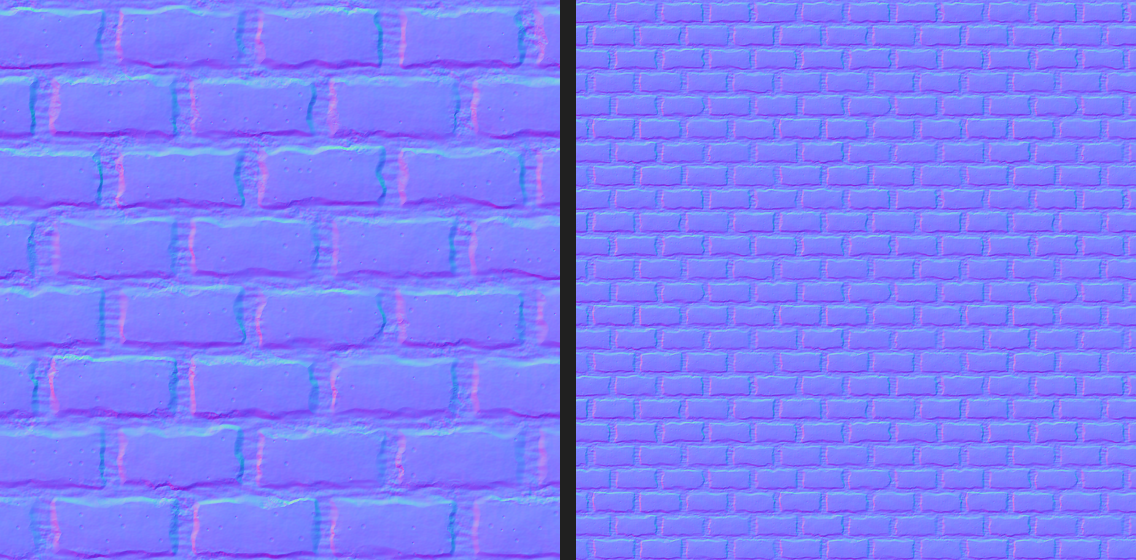
Left, the tile; right, the same tile 3 across and 3 down.
Give the GLSL for this texture map, as a three.js fragment shader.

```glsl
// Tangent-space normal map of a worn, painted brick wall in running bond.
varying vec2 vUv;

#define GRID vec2(4.0, 8.0)          // bricks across, courses up
#define BOND vec2(0.32, 0.79)        // joint offset of even and odd courses
#define COURSE_SHIFT 0.005           // drop of the bed joints
#define JOINT vec2(0.011, 0.007)     // narrowest mortar widths
#define CORNER 0.014                 // brick corner radius
#define BEVEL 0.015                  // mean width of the rounded edge
#define RELIEF 0.0072                // brick height above the mortar
#define PILLOW vec2(0.0032, 0.0037)  // bulge of the face
#define WOBBLE 0.006                 // unevenness of the outlines
#define WEAR 0.011                   // depth of the ragged edge
#define GRAIN vec2(0.0003, 0.0022)   // roughness of faces and of worn edges
#define PIT_DEPTH 0.0006

vec2 hash2(vec2 p) {
  p = vec2(dot(p, vec2(127.1, 311.7)), dot(p, vec2(269.5, 183.3)));
  return fract(sin(p) * 43758.5);
}

// Gradient noise on the unit square that wraps after freq cells.
float noise(vec2 uv, vec2 freq) {
  vec2 p = uv * freq, i = floor(p), f = p - i;
  vec2 s = f * f * f * (f * (f * 6.0 - 15.0) + 10.0);
  vec4 corner;
  for (int k = 0; k < 4; k++) {
    vec2 o = vec2(mod(float(k), 2.0), floor(float(k) * 0.5));
    float a = 6.28318 * hash2(mod(i + o, freq) + freq * 0.37).x;
    float g = dot(vec2(cos(a), sin(a)), f - o);
    if (k == 0) corner.x = g;
    else if (k == 1) corner.y = g;
    else if (k == 2) corner.z = g;
    else corner.w = g;
  }
  return mix(mix(corner.x, corner.y, s.x), mix(corner.z, corner.w, s.x), s.y);
}

float fbm(vec2 uv, vec2 freq) {
  float sum = 0.0, amp = 1.0;
  for (int k = 0; k < 3; k++) {
    sum += amp * noise(uv, freq);
    freq *= 2.0;
    amp *= 0.52;
  }
  return sum;
}

float roundedBox(vec2 p, vec2 halfSize, float r) {
  vec2 q = abs(p) - halfSize + r;
  return length(max(q, 0.0)) + min(max(q.x, q.y), 0.0) - r;
}

// Sparse round dents, one per chosen cell.
float pits(vec2 uv) {
  vec2 p = uv * 44.0, cell = floor(p);
  vec2 rnd = hash2(mod(cell, 44.0) + 7.3);
  float radius = 0.1 + 0.15 * rnd.x;
  float dist = length(p - cell - 0.3 - 0.4 * rnd.yx);
  return step(0.8, hash2(mod(cell, 44.0) + 3.1).y) * (1.0 - smoothstep(0.2 * radius, radius, dist));
}

float height(vec2 uv) {
  // Bent coordinates, then the brick cell
  vec2 bent = uv + WOBBLE * vec2(noise(uv, vec2(9.0, 17.0)), noise(uv, vec2(11.0, 13.0)));
  vec2 q = (bent + vec2(0.0, COURSE_SHIFT)) * GRID;
  float odd = mod(floor(q.y), 2.0);
  q.x -= mix(BOND.x, BOND.y, odd);
  vec2 id = mod(floor(q), GRID);
  vec2 rnd = hash2(id + 1.7), rnd2 = hash2(id + 21.3);

  // Brick outline with its own size and position
  vec2 local = (fract(q) - 0.5) / GRID - (rnd - 0.5) * vec2(0.007, 0.002);
  vec2 halfSize = 0.5 / GRID - 0.5 * JOINT - rnd2 * vec2(0.004, 0.001);
  float d = roundedBox(local, halfSize, CORNER);

  // Edges eaten away unevenly, deepest in worn patches
  float grain = fbm(uv, vec2(52.0, 60.0));
  float worn = smoothstep(-0.1, 0.4, noise(uv, vec2(12.0, 16.0)));
  float lumps = noise(uv, vec2(26.0, 34.0));
  float eaten = WEAR * max(0.0, 0.22 + 0.7 * lumps + (0.25 + 0.5 * worn) * grain);
  float bevel = BEVEL * (1.0 + 1.1 * noise(uv, vec2(14.0, 21.0)));
  float body = 1.0 - smoothstep(-bevel, 0.0, d + eaten);

  // Bulging face with a slight tilt and broad waves
  vec2 f = clamp(local / halfSize, -1.0, 1.0);
  vec2 f2 = f * f;
  float face = RELIEF * (0.85 + 0.3 * rnd.y) - dot(PILLOW, vec2(f2.x * f2.x, f2.y));
  face += dot(f, (rnd2 - 0.5) * vec2(0.002, 0.001));
  face += 0.0013 * noise(uv, vec2(17.0, 21.0));
  float h = body * (face - PIT_DEPTH * pits(uv));

  // Grain and mortar ledges gather along the joints
  float nearEdge = smoothstep(-0.028, -0.004, d);
  float crumble = nearEdge * (0.2 + 0.8 * worn);
  h += grain * mix(GRAIN.x, GRAIN.y, crumble);
  h += 0.0016 * nearEdge * noise(uv, vec2(28.0, 92.0));

  // Faint brush marks
  return h + 0.00016 * noise(uv, vec2(110.0, 22.0));
}

void main() {
  vec2 e = vec2(0.001, 0.0);
  float dx = height(vUv + e.xy) - height(vUv - e.xy);
  float dy = height(vUv + e.yx) - height(vUv - e.yx);
  // Red rises to the right, green falls upward
  vec3 normal = normalize(vec3(vec2(dx, -dy) / (2.0 * e.x), 1.0));
  gl_FragColor = vec4(0.5 + 0.5 * normal, 1.0);
}
```
